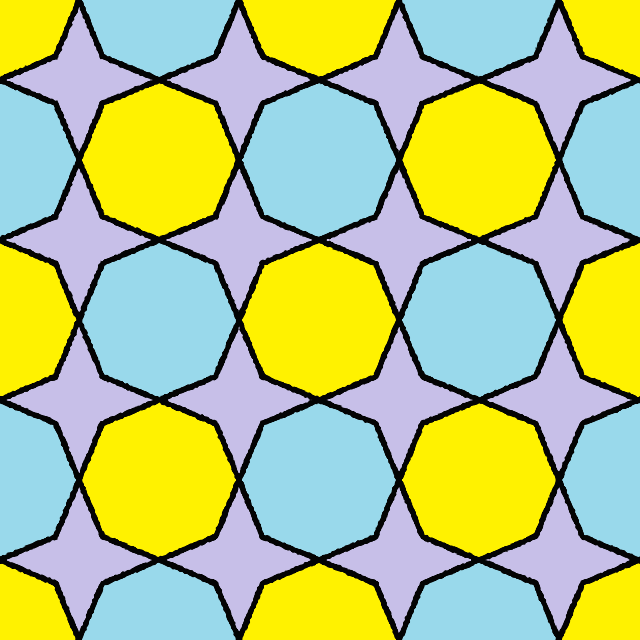
Write a WebGL 1 fragment shader that draws this pattern.

```glsl
precision highp float;

uniform vec2 u_resolution;

const float CELLS = 4.0;            // octagons across and down
const float RADIUS = 0.5;           // octagon corner radius, in cells
const float HALF_LINE = 0.0178;     // half the line width, in cells
const float ROUGHNESS = 0.009;      // raggedness of the line edges, in cells
const float GRAIN = 256.0;          // noise lattice points per canvas side
const vec2 OFFSET = vec2(-0.006, 0.0);

const vec3 YELLOW = vec3(1.0, 0.95, 0.0);
const vec3 BLUE = vec3(0.6, 0.85, 0.92);
const vec3 LILAC = vec3(0.78, 0.75, 0.91);
const vec3 INK = vec3(0.01);

float hash(vec2 p) {
  return fract(sin(dot(p, vec2(127.1, 311.7))) * 43758.5453);
}

// Value noise that wraps after a whole number of lattice points
float wrappedNoise(vec2 p, float period) {
  vec2 i = floor(p);
  vec2 f = fract(p);
  vec2 w = f * f * (3.0 - 2.0 * f);
  vec2 lo = mod(i, period);
  vec2 hi = mod(i + 1.0, period);
  float bottom = mix(hash(lo), hash(vec2(hi.x, lo.y)), w.x);
  float top = mix(hash(vec2(lo.x, hi.y)), hash(hi), w.x);
  return mix(bottom, top, w.y);
}

float segmentDistance(vec2 p, vec2 a, vec2 b) {
  vec2 ab = b - a;
  float t = clamp(dot(p - a, ab) / dot(ab, ab), 0.0, 1.0);
  return length(p - a - ab * t);
}

// Signed distance to a regular octagon with corners on the axes
float octagonDistance(vec2 p, float radius) {
  p = abs(p);
  p = vec2(max(p.x, p.y), min(p.x, p.y));
  vec2 a = vec2(radius, 0.0);
  vec2 b = vec2(radius * sqrt(0.5));
  vec2 normal = normalize(a + b);
  return segmentDistance(p, a, b) * sign(dot(p - a, normal));
}

void main() {
  vec2 uv = gl_FragCoord.xy / u_resolution;
  float pixel = CELLS / min(u_resolution.x, u_resolution.y);

  // Octagons meet corner to corner and leave four-pointed stars between
  vec2 grid = uv * CELLS - OFFSET;
  vec2 id = floor(grid + 0.5);
  float d = octagonDistance(grid - id, RADIUS);

  // Checkered octagons over the star ground
  vec3 fill = mix(YELLOW, BLUE, mod(id.x + id.y, 2.0));
  vec3 color = mix(fill, LILAC, step(0.0, d));

  // Slightly ragged outlines
  float ragged = (wrappedNoise(uv * GRAIN, GRAIN) - 0.5) * ROUGHNESS;
  float edge = abs(d) - HALF_LINE + ragged;
  float line = 1.0 - smoothstep(-0.5 * pixel, 0.5 * pixel, edge);

  gl_FragColor = vec4(mix(color, INK, line), 1.0);
}
```
